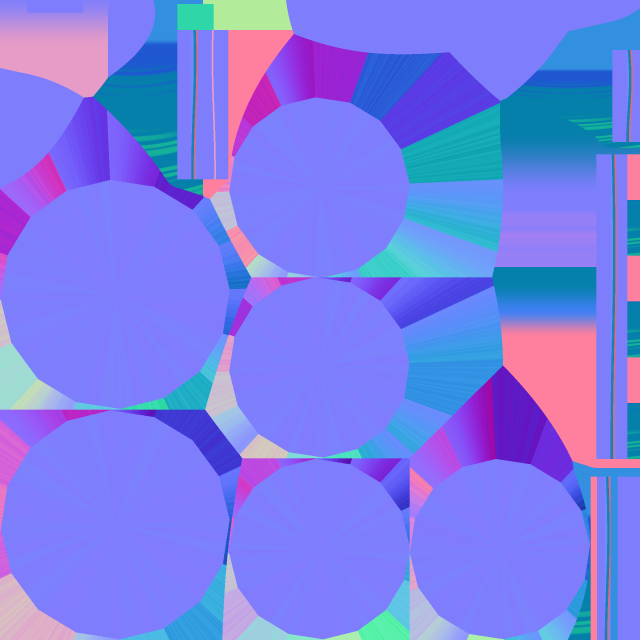
A Shadertoy shader for this texture map:

```glsl
// Tangent-space normal map: faceted discs and boxes with bevelled collars that meet in curved cells.

const float TAU = 6.2831853;
const float SIDES = 16.0;
const vec3 FLAT = vec3(0.495, 0.495, 0.99);
const vec3 TEAL = vec3(0.02, 0.50, 0.67);
const vec3 GREEN = vec3(0.08, 0.70, 0.60);
const vec3 BLUE = vec3(0.12, 0.34, 0.82);
const vec3 SKY = vec3(0.20, 0.56, 0.88);
const vec3 PINK = vec3(1.00, 0.50, 0.62);
const vec3 ROSE = vec3(0.90, 0.61, 0.78);
const vec3 LIME = vec3(0.70, 0.92, 0.60);

// Discs: centre and radius
const vec3 DISCS[6] = vec3[6](
    vec3(0.499, 0.707, 0.141), vec3(0.499, 0.426, 0.141), vec3(0.180, 0.540, 0.179),
    vec3(0.180, 0.180, 0.179), vec3(0.499, 0.142, 0.141), vec3(0.781, 0.142, 0.141));
// Empty cells without a collar: centre and radius
const vec3 VOIDS[5] = vec3[5](
    vec3(0.56, 1.026, 0.026), vec3(0.833, 1.02, 0.013), vec3(0.938, 1.007, 0.0),
    vec3(0.0, 0.785, 0.013), vec3(0.208, 0.98, 0.0));
// Boxes: centre and half size
const vec4 BOXES[5] = vec4[5](
    vec4(0.086, 1.0, 0.044, 0.02), vec4(0.317, 0.857, 0.040, 0.137),
    vec4(1.0, 0.850, 0.043, 0.072), vec4(1.0, 0.521, 0.068, 0.238),
    vec4(1.0, 0.115, 0.077, 0.140));

float hash(float n) { return fract(sin(n * 127.1 + 3.7) * 43758.5); }

float noise(float x) {
    float i = floor(x), f = x - i;
    return mix(hash(i), hash(i + 1.0), f * f * (3.0 - 2.0 * f));
}

float boxDistance(vec2 p, vec2 halfSize) {
    vec2 q = abs(p) - halfSize;
    return length(max(q, 0.0)) + min(max(q.x, q.y), 0.0);
}

// Colour of a normal leaning towards an angle
vec3 normalColour(float angle, float lean) {
    vec3 n = vec3(lean * vec2(cos(angle), sin(angle)), sqrt(1.0 - lean * lean));
    return 0.5 + 0.5 * n;
}

// Faceted disc with a fan of streaked collar sectors
vec3 discColour(vec2 p, float radius, float seed) {
    float angle = atan(p.y, p.x);
    float turn = (angle - 0.045) * SIDES / TAU;
    float sector = floor(turn), along = turn - sector;
    float middle = (sector + 0.5) * TAU / SIDES + 0.045;
    float edge = length(p) * cos(angle - middle) - radius * cos(0.5 * TAU / SIDES);
    float id = mod(sector, SIDES) + seed * 31.0;
    if (edge < 0.0) {
        float facet = noise(angle * 9.0 + seed * 17.0) - 0.5;
        return FLAT + vec3(-0.025, 0.03, -0.01) * facet;
    }
    float lean = mix(0.6, 0.95, hash(id));
    float fade = step(0.6, hash(id + 500.0)) * smoothstep(0.0, 1.0, along);
    lean *= 1.0 - 0.7 * fade;
    float streak = noise(angle * 90.0 + seed * 40.0) - 0.5;
    float swing = (hash(id + 900.0) - 0.5) * 1.3 + streak * 0.18;
    return normalColour(middle + 0.5 * TAU + swing, clamp(lean + 0.06 * streak, 0.0, 0.97));
}

// Banded slope: sky, blue, teal, then green streaks; t runs downwards
vec3 bandedSlope(float t, float x) {
    float streak = noise(t * 55.0 + 4.0 * sin(x * 14.0));
    vec3 c = mix(SKY, BLUE, smoothstep(0.20, 0.24, t));
    c = mix(c, TEAL, smoothstep(0.32, 0.50, t + 0.15 * (streak - 0.5)));
    return mix(c, GREEN, smoothstep(0.70, 0.78, t) * smoothstep(0.3, 0.6, streak));
}

// Two stacked soft gradients from teal to violet and pink
vec3 softSlope(float t) {
    vec3 upper = mix(TEAL, FLAT, smoothstep(-0.08, 0.14, t));
    upper = mix(upper, vec3(0.75, 0.5, 0.92), 0.7 * smoothstep(0.15, 0.25, t) * noise(t * 45.0));
    float u = (t - 0.37) / 0.63;
    vec3 lower = mix(TEAL, vec3(0.25, 0.5, 0.96), smoothstep(0.08, 0.25, u));
    lower = mix(lower, PINK, smoothstep(0.22, 0.37, u));
    return t < 0.37 ? upper : lower;
}

// Narrow vertical strips on the face of a box
vec3 boxFace(vec2 p, vec2 halfSize, int kind) {
    float x = p.x + halfSize.x, t = 0.5 - 0.5 * p.y / halfSize.y;
    if (kind == 0) return FLAT;
    if (kind == 1 && t < 0.15) return x < 0.057 ? vec3(0.18, 0.84, 0.66) : LIME;
    float bend = 0.002 * sin(t * 5.0);
    vec3 c = mix(FLAT, vec3(0.42, 0.56, 0.97), step(0.022, x) * step(x, 0.03));
    c = mix(c, vec3(0.1, 0.5, 0.72), step(abs(x - 0.026 - bend), 0.0022));
    c = mix(c, vec3(0.85, 0.42, 0.52), step(abs(x - 0.029 - bend), 0.0013));
    if (kind == 1) return mix(c, ROSE, step(abs(x - 0.057 + bend), 0.0013));
    if (kind == 4) {
        c = mix(c, PINK, step(x, 0.010));
        return mix(c, SKY, step(0.031, x) * step(x, 0.042));
    }
    float block = fract(t * 3.0);
    vec3 rim = block < 0.45 ? PINK : bandedSlope(block, x);
    return kind == 3 ? mix(c, rim, step(0.048, x)) : c;
}

vec3 boxColour(vec2 p, vec2 halfSize, int kind) {
    if (boxDistance(p, halfSize) < 0.0) return boxFace(p, halfSize, kind);
    float t = 0.5 - 0.5 * p.y / halfSize.y;
    if (kind == 0) return mix(FLAT, ROSE, smoothstep(-0.01, 0.075, -p.y));
    if (kind == 1 && p.x > 0.0) return t < 0.15 ? LIME : PINK;
    return kind == 3 ? softSlope(t) : bandedSlope(t, p.x);
}

// The nearest shape owns the point
vec3 surface(vec2 p) {
    float nearest = 10.0;
    int disc = -1, box = -1;
    for (int i = 0; i < 5; i++) nearest = min(nearest, length(p - VOIDS[i].xy) - VOIDS[i].z);
    for (int i = 0; i < 6; i++) {
        float d = length(p - DISCS[i].xy) - DISCS[i].z;
        if (d < nearest) { nearest = d; disc = i; }
    }
    for (int i = 0; i < 5; i++) {
        float d = boxDistance(p - BOXES[i].xy, BOXES[i].zw);
        if (d < nearest) { nearest = d; box = i; }
    }
    if (box >= 0) return boxColour(p - BOXES[box].xy, BOXES[box].zw, box);
    if (disc >= 0) return discColour(p - DISCS[disc].xy, DISCS[disc].z, float(disc));
    return FLAT;
}

void mainImage(out vec4 fragColor, in vec2 fragCoord) {
    // Average a 3 by 3 grid of samples for smooth edges
    vec3 sum = vec3(0.0);
    for (int i = 0; i < 9; i++) {
        vec2 offset = (vec2(i % 3, i / 3) - 1.0) / 3.0;
        sum += surface((fragCoord + offset) / iResolution.xy);
    }
    fragColor = vec4(sum / 9.0, 1.0);
}
```
